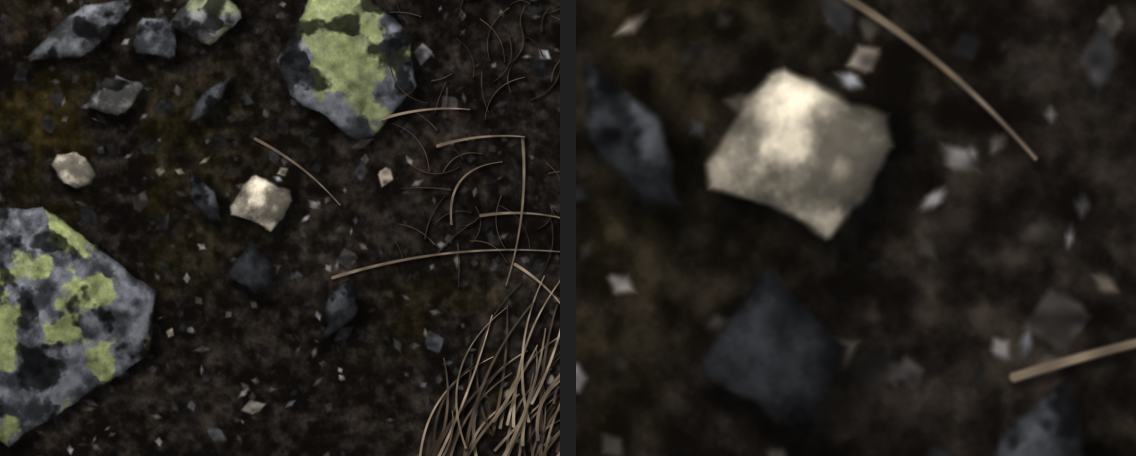
Left, the full canvas; right, a detail of the centre.
Give the GLSL for this texture, as a Shadertoy shader.

```glsl
// Dark stony soil with lichened rocks, pale chips and dry grass.
#define SOIL_DARK vec3(.055, .045, .038)
#define SOIL_LIGHT vec3(.25, .22, .195)
#define MOSS vec3(.20, .17, .055)
#define LICHEN vec3(.55, .58, .38)
#define STRAW_DIM vec3(.23, .19, .16)
#define STRAW_PALE vec3(.66, .59, .50)
#define SOFTNESS .0035
#define BLADES 52
#define TWIGS 46

// Rock centre and half size
const vec4 ROCKS[12] = vec4[12](
  vec4(0, .295, .35, .285), vec4(.766, .86, .165, .18),
  vec4(.184, .936, .13, .05), vec4(.34, .917, .055, .055),
  vec4(.455, .965, .075, .07), vec4(.253, .79, .065, .045),
  vec4(.162, .628, .055, .04), vec4(.569, .554, .078, .058),
  vec4(.446, .57, .068, .026), vec4(.461, .784, .06, .018),
  vec4(.56, .407, .055, .065), vec4(.745, .327, .075, .036));
// Rock angle, brightness and lichen cover
const vec3 LOOKS[12] = vec3[12](
  vec3(0, .36, .9), vec3(.2, .37, .8), vec3(.5, .4, 0), vec3(.7, .36, 0),
  vec3(.1, .42, .6), vec3(.3, .45, 0), vec3(-.4, .68, 0), vec3(.2, .64, 0),
  vec3(-1.05, .31, 0), vec3(.8, .3, 0), vec3(.3, .16, 0), vec3(1.2, .21, 0));
// Long stalks, start and end
const vec4 STALKS[8] = vec4[8](
  vec4(.73, .391, 1.24, .447), vec4(.56, .695, .745, .551),
  vec4(1.055, .527, 1.24, .52), vec4(.99, .51, 1.1, .645),
  vec4(1.146, .695, 1.11, .375), vec4(.96, .68, 1.15, .7),
  vec4(.84, .74, 1.03, .76), vec4(1.13, .42, 1.24, .32));

float hash(vec2 p) { return fract(sin(dot(p, vec2(127.1, 311.7))) * 43758.5453); }
float rnd(float id, float k) { return hash(vec2(id, k)); }

float noise(vec2 p) {
  vec2 i = floor(p), f = fract(p);
  f = f * f * (3. - 2. * f);
  return mix(mix(hash(i), hash(i + vec2(1, 0)), f.x),
             mix(hash(i + vec2(0, 1)), hash(i + 1.), f.x), f.y);
}

float fbm(vec2 p) {
  float sum = 0., amp = .533;
  for (int i = 0; i < 4; i++) {
    sum += amp * noise(p);
    p = mat2(1.6, 1.2, -1.2, 1.6) * p + 7.3;
    amp *= .5;
  }
  return sum;
}

// Irregular stone: a diamond with clipped corners
float stoneDist(vec2 p, vec2 size, float angle, float seed) {
  float c = cos(angle), s = sin(angle), d = -9.;
  vec2 q = mat2(c, -s, s, c) * p / size;
  for (int k = 0; k < 8; k++) {
    float id = float(k), a = (id + .5 * rnd(id, seed) - .25) * .7854;
    float r = (k % 2 == 0 ? .95 : .76) * (.88 + .24 * rnd(seed, id + 9.));
    d = max(d, dot(q, vec2(cos(a), sin(a))) - r);
  }
  return d * min(size.x, size.y);
}

// Small chips on a jittered grid
void addChips(inout vec3 col, vec2 p, float scale, float density) {
  for (int n = 0; n < 9; n++) {
    vec2 id = floor(p * scale) + vec2(n % 3 - 1, n / 3 - 1);
    if (hash(id + 3.7) > density) continue;
    float seed = hash(id + scale);
    vec2 centre = id + vec2(hash(id + 1.3), hash(id + 5.1));
    vec2 size = mix(.14, .42, seed) * vec2(1, .4 + .5 * hash(id + 8.2));
    float d = stoneDist(p * scale - centre, size, 6.28 * hash(id + 2.9), seed) / scale;
    float tone = .12 + .45 * pow(hash(id + 6.6), 4.);
    vec3 tint = mix(vec3(.96, .98, 1.05), vec3(1.08, .99, .88), hash(id + 4.4));
    col = mix(col, tint * tone * (.6 + .8 * noise(p * 90.)),
              .85 * smoothstep(SOFTNESS, -SOFTNESS, d));
  }
}

// Bowed, tapered strand with a thin shadow
void addStrand(inout vec3 col, vec2 p, vec2 a, vec2 ab, float bow, float width, float pale) {
  float t = clamp(dot(p - a, ab) / dot(ab, ab), 0., 1.), w = width * (1. - .6 * t);
  vec2 q = p - a - ab * t - vec2(-ab.y, ab.x) * bow * 4. * t * (1. - t);
  col *= 1. - .4 * smoothstep(.007, 0., length(q - vec2(.004, -.004)) - w);
  vec3 straw = mix(STRAW_DIM, STRAW_PALE, pale) * (.7 + .5 * noise(p * 45.));
  col = mix(col, straw, smoothstep(.6 * SOFTNESS, -.6 * SOFTNESS, length(q) - w));
}

void mainImage(out vec4 fragColor, in vec2 fragCoord) {
  vec2 p = fragCoord / iResolution.y;
  float coarse = fbm(p * 13.), fine = fbm(p * 48. + 4.);

  // Soil, moss and chips
  vec3 col = mix(SOIL_DARK, SOIL_LIGHT, smoothstep(.32, .92, .4 * coarse + .6 * fine));
  vec2 left = p - vec2(.12, .63), right = p - vec2(.98, .23);
  float mossy = exp(-9. * dot(left, left)) + exp(-60. * dot(right, right));
  mossy *= smoothstep(.35, .65, fbm(p * 8. + 2.));
  col = mix(col, MOSS * (.3 + 1.1 * fine), .75 * min(mossy, 1.));
  addChips(col, p, 34., .38);
  addChips(col, p, 15., .3);

  // Rocks with shadows, pits and lichen
  vec2 warped = p + .018 * (vec2(fbm(p * 20.), fbm(p * 20. + 31.)) - .5);
  float mottle = smoothstep(.25, .75, fbm(p * 30. + 11.));
  float pits = smoothstep(.3, .43, fbm(p * 17. + 23.));
  float crust = smoothstep(.5, .6, fbm(p * 14. + 41.) + .12 * (fine - .5));
  for (int i = 0; i < 12; i++) {
    vec2 local = warped - ROCKS[i].xy, size = ROCKS[i].zw;
    vec3 look = LOOKS[i];
    float seed = float(i) + 1., d = stoneDist(local, size, look.x, seed);
    float shade = stoneDist(local - vec2(.012, -.016), size, look.x, seed);
    col *= mix(.4, 1., smoothstep(-.01, .025, shade));
    vec3 tint = mix(vec3(.97, .99, 1.05), vec3(1.06, 1, .89), smoothstep(.36, .55, look.y));
    vec3 stone = tint * look.y * mix(.55, 1.3, mottle) * (.75 + .5 * fine);
    stone = mix(stone, LICHEN * (.55 + .8 * fine), crust * look.z);
    stone *= mix(.35, 1., max(pits, step(.5, look.y)));
    stone *= 1. + .3 * clamp(dot(local / size, vec2(-.4, .9)), -1., .8);
    stone *= 1. - .25 * smoothstep(-.012, 0., d);
    col = mix(col, stone, smoothstep(SOFTNESS, -SOFTNESS, d));
  }

  // Dim twigs on the right
  for (int i = 0; i < TWIGS; i++) {
    float id = float(i), a = 6.28 * rnd(id, 3.);
    vec2 root = vec2(.86 + .4 * rnd(id, 1.), .42 + .6 * rnd(id, 2.));
    vec2 reach = vec2(cos(a), sin(a)) * (.04 + .1 * rnd(id, 4.));
    addStrand(col, p, root, reach, .4 * rnd(id, 5.) - .2, .0016, .3 * rnd(id, 6.) - .1);
  }

  // Long stalks
  for (int i = 0; i < 8; i++) {
    vec4 s = STALKS[i];
    addStrand(col, p, s.xy, s.zw - s.xy, i == 3 ? .25 : .05, .0038, .35 + .5 * rnd(float(i), 7.));
  }

  // Grass clump at the lower right
  for (int i = 0; i < BLADES; i++) {
    float id = float(i) + 100., x = .82 + .44 * sqrt(rnd(id, 1.));
    vec2 root = vec2(x, .5 * (x - .8) * rnd(id, 2.) - .06);
    vec2 reach = vec2(.02 + .16 * rnd(id, 3.), .1 + .24 * rnd(id, 4.));
    addStrand(col, p, root, reach, .3 * rnd(id, 5.) - .1,
              .003 + .002 * rnd(id, 6.), pow(rnd(id, 8.), 1.5));
  }
  fragColor = vec4(clamp(col, 0., 1.), 1);
}
```
